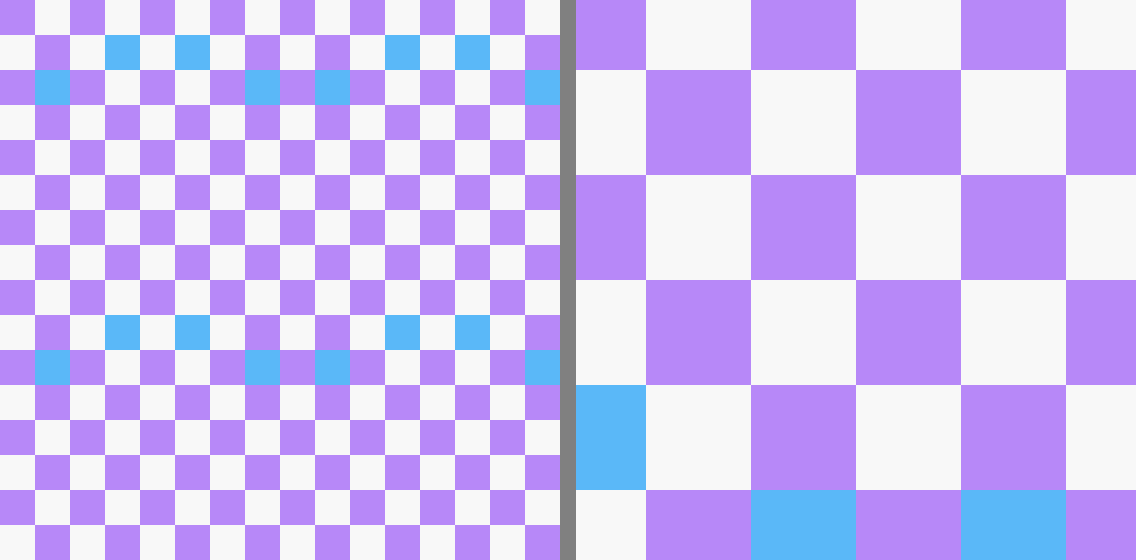
Left, the full canvas; right, a detail of the centre.
Reproduce this pattern procedurally as a Shadertoy shader.

```glsl
// Purple and white checkerboard of 16 x 16 cells with blue accent cells.
// The accents form a mirrored four-cell motif that repeats every 8 cells;
// cell edges are box filtered over one pixel, and the whole tiles seamlessly.

const float CELLS  = 16.0;  // cells across and down
const float PERIOD = 8.0;   // cells per motif repeat

const vec3 PURPLE = vec3(0.718, 0.533, 0.973);
const vec3 WHITE  = vec3(0.973);
const vec3 BLUE   = vec3(0.353, 0.722, 0.973);

// True on the accent cells: an inner pair above a wider outer pair.
bool isAccent(vec2 cell, float period) {
    vec2 local = mod(cell, period);
    float offset = abs(local.x - 0.5 * period);
    bool innerPair = local.y == 6.0 && offset == 1.0;
    bool outerPair = local.y == 5.0 && offset == 3.0;
    return innerPair || outerPair;
}

// Flat colour of one whole cell, wrapped at the canvas borders.
vec3 cellColor(vec2 cell) {
    cell = mod(cell, CELLS);
    if (isAccent(cell, PERIOD)) return BLUE;
    return mod(cell.x + cell.y, 2.0) == 1.0 ? PURPLE : WHITE;
}

// Blends the four cells around p across edges of the given width.
vec3 filteredCells(vec2 p, vec2 edgeWidth) {
    vec2 base = floor(p - 0.5);
    vec2 t = clamp((p - base - 1.0) / edgeWidth + 0.5, 0.0, 1.0);
    vec3 lower = mix(cellColor(base), cellColor(base + vec2(1.0, 0.0)), t.x);
    vec3 upper = mix(cellColor(base + vec2(0.0, 1.0)), cellColor(base + 1.0), t.x);
    return mix(lower, upper, t.y);
}

void mainImage(out vec4 fragColor, in vec2 fragCoord) {
    vec2 p = CELLS * fragCoord / iResolution.xy;
    vec2 pixel = CELLS / iResolution.xy;
    fragColor = vec4(filteredCells(p, pixel), 1.0);
}
```
